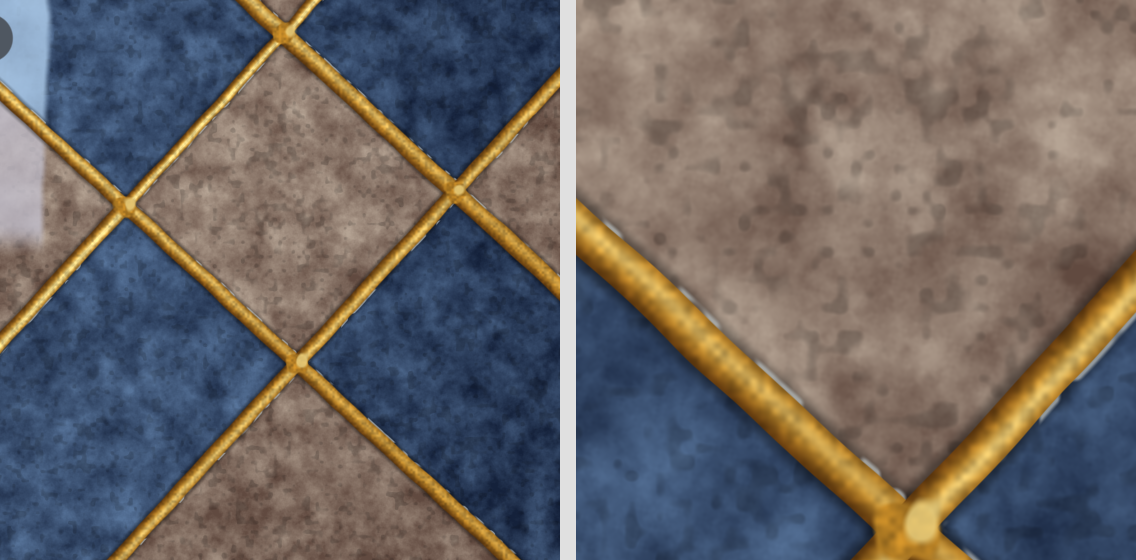
Left: the whole. Right: its middle third, enlarged.
This texture is drawn by a WebGL 2 fragment shader. Its source:

```glsl
#version 300 es
precision highp float;

uniform vec2 u_resolution;
out vec4 fragColor;

// Lattice: one corner of the central tile and its two edge vectors
const vec2 CORNER = vec2(0.224, 0.632);
const vec2 EDGE_A = vec2(0.306, -0.281);
const vec2 EDGE_B = vec2(0.282, 0.307);
const float TILE_HEIGHT = 0.416;

const vec3 NAVY = vec3(0.08, 0.13, 0.23);
const vec3 DENIM = vec3(0.29, 0.39, 0.53);
const vec3 UMBER = vec3(0.38, 0.29, 0.25);
const vec3 SAND = vec3(0.68, 0.61, 0.55);
const vec3 BRONZE = vec3(0.36, 0.21, 0.05);
const vec3 GOLD = vec3(0.70, 0.49, 0.14);
const vec3 PALE_GOLD = vec3(0.93, 0.84, 0.53);
const vec3 CHALK = vec3(0.72, 0.74, 0.74);
const vec3 SKY_GLARE = vec3(0.69, 0.81, 0.93);
const vec3 SLATE = vec3(0.31, 0.34, 0.38);

float hash(vec2 p) {
  vec3 q = fract(p.xyx * 0.1031);
  q += dot(q, q.yzx + 33.33);
  return fract((q.x + q.y) * q.z);
}

float noise(vec2 p) {
  vec2 i = floor(p), f = fract(p);
  f = f * f * (3.0 - 2.0 * f);
  float low = mix(hash(i), hash(i + vec2(1, 0)), f.x);
  float high = mix(hash(i + vec2(0, 1)), hash(i + vec2(1, 1)), f.x);
  return mix(low, high, f.y);
}

float fbm(vec2 p) {
  float sum = 0.0, gain = 0.5;
  for (int i = 0; i < 5; i++) {
    sum += gain * noise(p);
    p = mat2(1.6, 1.2, -1.2, 1.6) * p + 17.3;
    gain *= 0.6;
  }
  return sum / 1.153;
}

float cover(float dist, float soft) {
  return 1.0 - smoothstep(-soft, soft, dist);
}

// Mottled stone face, lighter or darker by tile and by place
vec3 stone(vec2 p, vec2 id, float isSand) {
  vec2 q = p + 7.0 * id;
  float mottle = 0.5 + 1.9 * (fbm(q * 26.0) - 0.5);
  float fleck = smoothstep(0.56, 0.78, noise(q * 120.0) * 0.6 + noise(q * 60.0) * 0.4);
  float light = 0.10 * (hash(id + 9.0) - 0.5);
  float blueTone = mottle * 0.75 + 0.37 - 0.42 * smoothstep(0.3, 1.0, p.x);
  float sandTone = mottle * 0.8 + 0.20 - 0.6 * distance(p, vec2(0.46, 0.68));
  vec3 blue = mix(NAVY, DENIM, clamp(blueTone + light, 0.0, 1.25));
  vec3 sand = mix(UMBER, SAND, clamp(sandTone + 0.12 + light, 0.0, 1.1));
  return mix(blue, sand, isSand) * (1.0 - 0.16 * fleck);
}

// Rounded gold bead: dark on one flank, lit on the other
vec3 bead(vec3 base, float dist, float halfWidth, float shine, float grain, float soft) {
  float t = dist / halfWidth;
  float ridge = exp(-pow((t - 0.3) / 0.42, 2.0));
  vec3 metal = mix(BRONZE, GOLD, smoothstep(-1.1, 0.0, t) * (1.0 - 0.35 * smoothstep(0.6, 1.1, t)));
  metal = mix(metal, PALE_GOLD, clamp(ridge * shine, 0.0, 1.0));
  metal *= 0.78 + 0.44 * grain;
  return mix(base, metal, cover(abs(dist) - halfWidth, soft));
}

// Soft contact shade and chalky chips beside a bead
vec3 seam(vec3 base, float dist, float halfWidth, float chips) {
  float gap = abs(dist) - halfWidth;
  base *= 1.0 - 0.4 * cover(gap - 0.004, 0.005);
  float rim = cover(gap - 0.0025, 0.0015) * step(0.0, dist);
  return mix(base, CHALK, rim * smoothstep(0.5, 0.75, chips) * 0.75);
}

void main() {
  vec2 p = gl_FragCoord.xy / u_resolution;
  float px = 1.0 / min(u_resolution.x, u_resolution.y);

  // Two seams cross each way; the outer tiles run off the canvas
  vec2 cell = inverse(mat2(EDGE_A, EDGE_B)) * (p - CORNER);
  vec2 id = clamp(floor(cell), -1.0, 1.0);
  vec2 line = clamp(floor(cell + 0.5), 0.0, 1.0);
  float wobble = 0.003 * (noise(p * 22.0) - 0.5);
  vec2 dist = (cell - line) * TILE_HEIGHT + wobble;
  float isSand = 1.0 - mod(abs(id.x + id.y), 2.0);
  vec3 color = stone(p, id, isSand);

  // Window glare down the left side
  float glareEdge = mix(0.074, 0.088, smoothstep(0.5, 1.0, p.y)) + 0.006 * (noise(p * 30.0) - 0.5);
  float glare = cover(p.x - glareEdge, 0.008) * smoothstep(0.54, 0.60, p.y);
  vec3 glareColor = mix(SKY_GLARE, vec3(0.77, 0.76, 0.81), isSand);
  color = mix(color, glareColor, glare * (0.72 + 0.16 * noise(p * 14.0)));

  // Gold seams, duller toward the lower right
  float grain = noise(p * 230.0) * 0.6 + noise(p * 110.0) * 0.4;
  float chips = noise(p * 65.0);
  float fade = 1.0 - 0.65 * smoothstep(0.3, 1.6, p.x + 1.0 - p.y);
  float widthA = mix(0.0095, 0.0125, max(line.x, step(cell.y, 0.0)));
  float widthB = 0.0125 + 0.002 * line.y + 0.001 * p.x;
  color = seam(color, dist.x, widthA, chips);
  color = seam(color, dist.y, widthB, chips);
  color = bead(color, dist.y, widthB, 0.75 * fade, grain, px);
  color = bead(color, dist.x, widthA, 1.1 * fade + 0.1, grain, px);

  // Lumpy joints with a worn bright spot
  vec2 toJoint = p - (CORNER + EDGE_A * line.x + EDGE_B * line.y);
  float lump = length(toJoint) + 0.008 * (noise(p * 75.0) - 0.5);
  color = mix(color, GOLD * (0.75 + 0.5 * grain), cover(lump - 0.019, 0.003));
  float worn = length(toJoint - vec2(0.009, 0.004)) + 0.012 * (chips - 0.5);
  color = mix(color, PALE_GOLD, 0.75 * cover(worn - 0.009, 0.004));

  // Round slate spot cut by the left border
  float spot = distance(p, vec2(-0.02, 0.932)) - 0.043;
  color = mix(color, SLATE, cover(spot, px));

  fragColor = vec4(color, 1.0);
}
```
